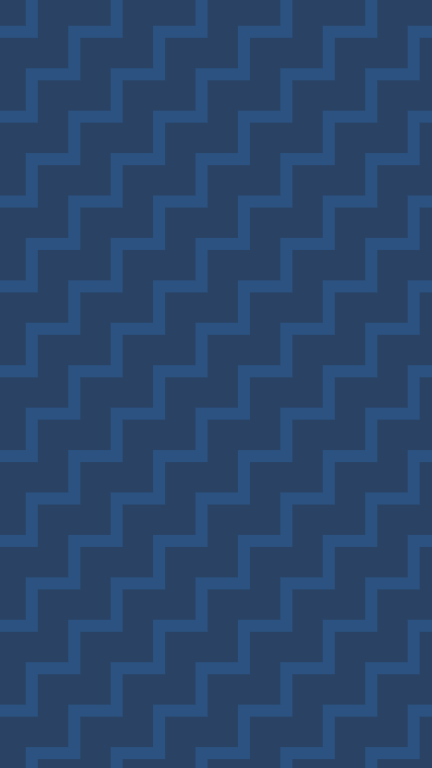
Give the GLSL for this pattern, as a WebGL 2 fragment shader.

```glsl
#version 300 es
precision highp float;
// Diagonal staircase lines in mid blue, climbing to the right over dark blue.

#define REPEATS_ACROSS 5.0912   // stair periods (two steps each) per canvas width
#define LINE_WIDTH 0.283        // line width as a fraction of one step
#define PHASE vec2(0.75)        // first corner, in steps from the top left
#define GROUND_COLOR vec3(0.165, 0.263, 0.397)
#define LINE_COLOR vec3(0.167, 0.322, 0.506)

uniform vec2 u_resolution;
out vec4 fragColor;

// Signed distance to one-step bars along x that skip every other step,
// shifted by one step from row to row.
float barDistance(vec2 p) {
  float row = round(p.y);
  float along = abs(mod(p.x - 0.5 - row, 2.0) - 1.0) - 0.5;
  return max(along, abs(p.y - row)) - 0.5 * LINE_WIDTH;
}

void main() {
  // Step units, measured from the top left corner
  float stepsPerPixel = 2.0 * REPEATS_ACROSS / u_resolution.x;
  vec2 fromTop = vec2(gl_FragCoord.x, u_resolution.y - gl_FragCoord.y);
  vec2 p = fromTop * stepsPerPixel - PHASE;

  // Treads and risers are the same bars with the axes swapped
  float stairs = min(barDistance(p), barDistance(p.yx));

  // Edge softened over about one pixel
  float coverage = clamp(0.5 - stairs / stepsPerPixel, 0.0, 1.0);
  fragColor = vec4(mix(GROUND_COLOR, LINE_COLOR, coverage), 1.0);
}
```
